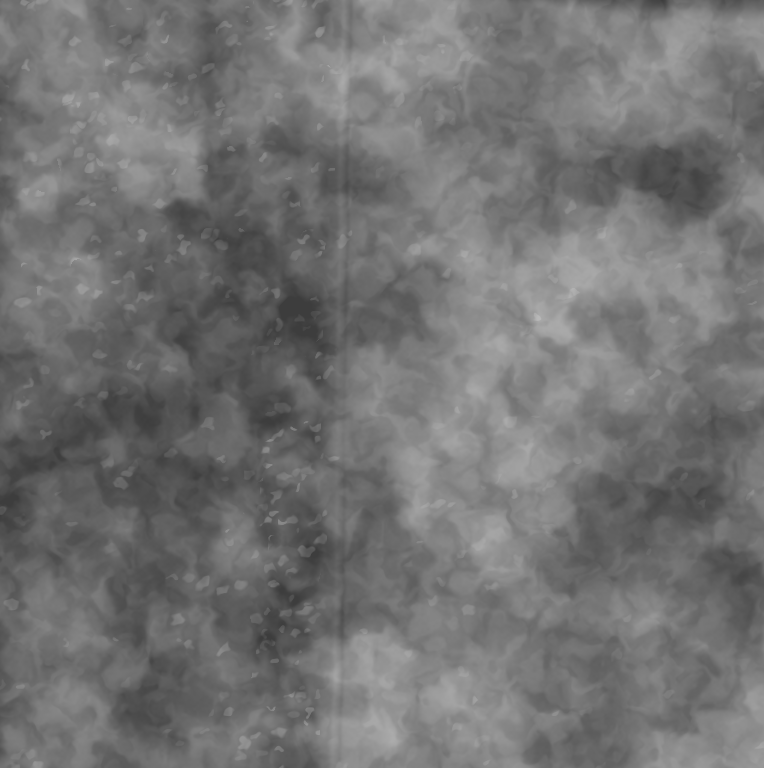
Give the GLSL for this texture, as a Shadertoy shader.

```glsl
// Weathered grey stone wall: mottled cloudy patches, a faint upright seam and pale chips
#define BASE_TONE 0.457
#define CONTRAST 0.37
#define SIDE_STEP 0.036
#define SEAM_X 0.434
#define SEAM_TILT 0.013
#define CHIP_GRID 62.0
#define CHIP_LIGHT 0.14
#define PIT_DEPTH 0.085
#define WARP 0.022
#define GRAIN 0.012

float hash(vec2 p) {
    return fract(sin(dot(p, vec2(127.1, 311.7))) * 43758.5453);
}

float noise(vec2 p) {
    vec2 cell = floor(p), f = fract(p);
    f = f * f * (3.0 - 2.0 * f);
    float low = mix(hash(cell), hash(cell + vec2(1, 0)), f.x);
    float high = mix(hash(cell + vec2(0, 1)), hash(cell + vec2(1, 1)), f.x);
    return mix(low, high, f.y);
}

mat2 rotate(float a) {
    float c = cos(a), s = sin(a);
    return mat2(c, s, -s, c);
}

// Noise with flattened tops and steeper flanks, centred on zero
float patches(vec2 p) {
    return smoothstep(0.2, 0.8, noise(p)) - 0.5;
}

// Layered mottling, from broad clouds to small ragged blotches
float mottle(vec2 p) {
    vec2 ragged = vec2(noise(p * 34.0 + 3.0), noise(p * 34.0 + 41.0)) - 0.5;
    vec2 fine = vec2(noise(p * 95.0 + 7.0), noise(p * 95.0 + 23.0)) - 0.5;
    vec2 q = p + WARP * ragged + 0.4 * WARP * fine;
    float sum = 0.0, weight = 0.46, scale = 4.6;
    for (int i = 0; i < 5; i++) {
        vec2 s = rotate(0.5 + 1.3 * float(i)) * q * scale + 17.3 * float(i);
        sum += weight * (i < 2 ? noise(s) - 0.5 : 0.62 * patches(s));
        weight *= i < 2 ? 0.95 : 0.62;
        scale *= 2.13;
    }
    return sum;
}

// Where the surface has broken away: a strip left of the seam and an upper patch
float damage(vec2 p, float seamDist) {
    float strip = smoothstep(-0.14, -0.07, seamDist) * (1.0 - smoothstep(-0.03, -0.008, seamDist));
    vec2 d = (p - vec2(0.24, 0.82)) / vec2(0.17, 0.15);
    float spot = exp(-dot(d, d));
    float cover = 0.55 * noise(p * vec2(11.0, 6.0) + 9.0) + 0.45 * noise(p * 29.0 + 5.0);
    return max(strip, spot) * smoothstep(0.4, 0.62, cover);
}

// Small slanted chips scattered one per cell, crowded where the wall is damaged
float chips(vec2 p, float crowd) {
    vec2 wobble = vec2(noise(p * 130.0), noise(p * 130.0 + 31.0)) - 0.5;
    vec2 g = p * CHIP_GRID + 0.6 * wobble;
    float light = 0.0;
    for (int y = -1; y <= 1; y++) {
        for (int x = -1; x <= 1; x++) {
            vec2 cell = floor(g) + vec2(x, y);
            vec2 centre = cell + vec2(hash(cell + 2.7), hash(cell + 8.1));
            vec2 d = rotate(-0.9 * hash(cell + 4.4)) * (g - centre);
            float size = mix(0.2, 0.52, hash(cell + 6.2));
            float shape = 1.0 - smoothstep(0.55, 1.15, length(d / vec2(size * 1.35, size * 0.85)));
            float present = step(hash(cell + 11.9), crowd);
            light = max(light, shape * present * mix(0.35, 1.0, hash(cell + 15.3)));
        }
    }
    return light;
}

void mainImage(out vec4 fragColor, in vec2 fragCoord) {
    vec2 p = fragCoord / iResolution.y;
    float seamDist = p.x - SEAM_X - SEAM_TILT * p.y - 0.003 * (noise(vec2(p.y * 17.0, 2.0)) - 0.5);
    float left = 1.0 - smoothstep(-0.025, 0.025, seamDist);

    // Cloudy body, slightly darker left of the seam
    float tone = BASE_TONE + SIDE_STEP * (0.5 - left) + CONTRAST * mottle(p);
    tone += 0.012 * left * (noise(vec2(p.x * 70.0, p.y * 5.0)) - 0.5);

    // Broad light and shade on the right half
    vec2 glow = (p - vec2(0.76, 0.88)) / vec2(0.2, 0.13);
    tone += 0.05 * exp(-dot(glow, glow));
    vec2 shade = rotate(0.75) * (p - vec2(0.92, 0.36)) / vec2(0.2, 0.1);
    tone -= 0.045 * exp(-dot(shade, shade));

    // Dark pits and pale chips
    float worn = damage(p, seamDist);
    tone -= PIT_DEPTH * worn * (0.6 + 0.8 * noise(p * 60.0 + 13.0));
    float crowd = mix(0.03, 0.08, left) + 0.36 * worn;
    tone += CHIP_LIGHT * chips(p, crowd) * mix(0.5, 1.0, max(worn, 0.4 * left));

    // Thin seam: pale ridge beside a faint dark groove
    float fade = 0.35 + 0.65 * noise(vec2(p.y * 9.0, 6.0));
    tone += 0.04 * fade * exp(-pow(seamDist / 0.004, 2.0));
    tone -= 0.035 * fade * exp(-pow((seamDist - 0.009) / 0.003, 2.0));

    // Shadowed strip along the upper right edge
    float rim = smoothstep(0.55, 1.0, p.x) * 0.035;
    tone -= 0.2 * smoothstep(1.0 - rim, 1.006, p.y) * smoothstep(0.6, 0.8, p.x);

    // Faint fine grain
    tone += GRAIN * (noise(p * 260.0) - 0.5);
    fragColor = vec4(vec3(clamp(tone, 0.24, 0.72)), 1.0);
}
```
